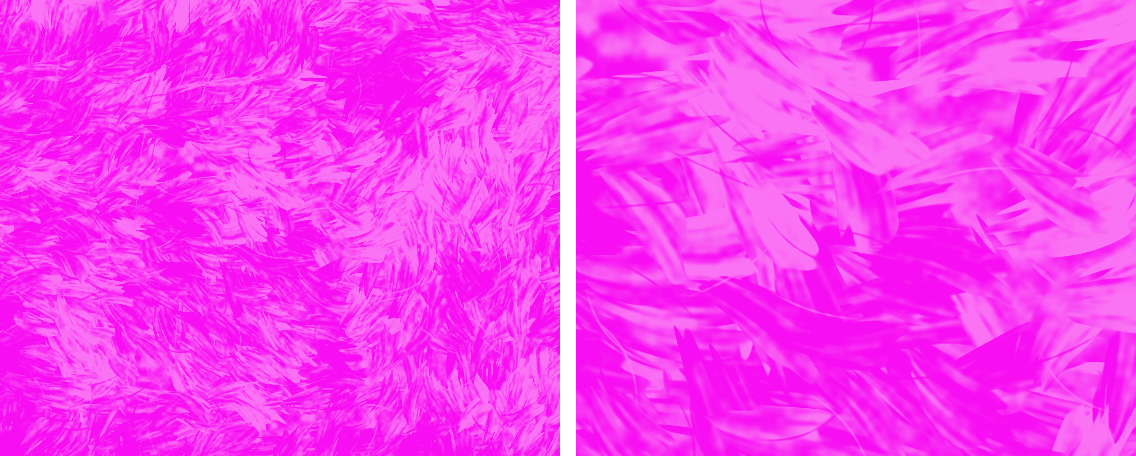
Left: the whole. Right: its middle third, enlarged.
A WebGL 1 fragment shader for this texture:

```glsl
precision highp float;
uniform vec2 u_resolution;

const vec3 DEEP_MAGENTA = vec3(0.97, 0.055, 0.95);
const vec3 PALE_PINK = vec3(0.98, 0.45, 0.955);

const int TUFT_LAYERS = 5;
const float LARGEST_CELL = 0.17;     // in canvas heights
const float CELL_SHRINK = 0.83;
const vec2 TUFT_RADII = vec2(0.82, 0.42);  // along and across, in cells
const float TUFT_BEND = 0.3;
const float TUFT_SPLAY = 0.45;       // fanning of hairs towards the tip
const float TUFT_SPREAD = 1.6;       // random turn, radians

const float FLOW_ANGLE = 0.5;
const float FLOW_SWING = 3.0;
const float FLOW_SCALE = 2.8;

// Noise cells per canvas height, along and across the hair
const vec2 LOCK_FREQ = vec2(17.0, 85.0);
const vec2 HAIR_FREQ = vec2(38.0, 250.0);
const vec2 FRAY_FREQ = vec2(24.0, 170.0);
const float PATCH_FREQ = 10.0;
const float GRAIN_FREQ = 170.0;

const float STREAK_GAIN = 0.85;
const float PATCH_GAIN = 0.55;
const float TUFT_GAIN = 0.2;
const float BROAD_GAIN = 0.22;
const float GRAIN_GAIN = 0.16;

const float STRAND_CELL = 0.055;
const float STRAND_WIDTH = 0.0009;
const float STRAND_SHARE = 0.5;

const float DARK_POINT = 0.27;
const float LIGHT_POINT = 0.84;

float hash(vec2 p) {
  return fract(sin(dot(p, vec2(127.1, 311.7))) * 43758.5453);
}

float noise(vec2 p) {
  vec2 i = floor(p);
  vec2 f = fract(p);
  f = f * f * (3.0 - 2.0 * f);
  return mix(mix(hash(i), hash(i + vec2(1.0, 0.0)), f.x),
             mix(hash(i + vec2(0.0, 1.0)), hash(i + 1.0), f.x), f.y);
}

// Direction in which the fur lies
float flowAngle(vec2 p) {
  return FLOW_ANGLE + FLOW_SWING * (noise(p * FLOW_SCALE + 7.3) - 0.5);
}

// Coordinates along and across a direction
vec2 alongAcross(vec2 d, float angle) {
  float c = cos(angle);
  float s = sin(angle);
  return vec2(c * d.x + s * d.y, c * d.y - s * d.x);
}

// One layer of frayed tufts that break into hairs over the tone below
float paintTufts(float tone, vec2 p, float cell, float layer) {
  vec2 home = floor(p / cell);
  vec2 radii = TUFT_RADII * cell;
  for (int y = -1; y <= 1; y++) {
    for (int x = -1; x <= 1; x++) {
      vec2 id = home + vec2(float(x), float(y));
      vec2 key = id + layer * 37.0;
      vec2 root = (id + vec2(hash(key + 0.3), hash(key + 0.7))) * cell;
      float turn = TUFT_SPREAD * (hash(key + 1.9) - 0.5);
      vec2 q = alongAcross(p - root, flowAngle(root) + turn);
      float bend = TUFT_BEND * (2.0 * hash(key + 2.4) - 1.0);
      q.y += bend * q.x * q.x / radii.x;
      vec2 e = q / radii;
      float body = 1.0 - dot(e, e);
      if (body > 0.0) {
        float seed = hash(key + 3.1);
        q.y /= 1.0 + TUFT_SPLAY * e.x;
        float fray = 0.65 * noise(q * FRAY_FREQ + seed * 33.0)
                   + 0.35 * noise(q * LOCK_FREQ + seed * 71.0);
        float cover = smoothstep(0.0, 0.12, body - 1.1 * fray);
        if (cover > 0.0) {
          float lock = noise(q * LOCK_FREQ + seed * 91.0);
          float hair = noise(q * HAIR_FREQ + seed * 57.0);
          float fur = 0.5 + STREAK_GAIN * (0.5 * lock + 0.5 * hair - 0.5)
                    + PATCH_GAIN * (noise(root * PATCH_FREQ) - 0.5)
                    + TUFT_GAIN * (seed - 0.5) + 0.1 * e.x;
          tone = mix(tone, fur, cover);
        }
      }
    }
  }
  return tone;
}

// Loose curved single hairs, light or dark
float paintStrands(float tone, vec2 p) {
  float pixel = 1.0 / u_resolution.y;
  vec2 home = floor(p / STRAND_CELL);
  for (int y = -1; y <= 1; y++) {
    for (int x = -1; x <= 1; x++) {
      vec2 id = home + vec2(float(x), float(y));
      vec2 root = (id + vec2(hash(id + 5.2), hash(id + 6.8))) * STRAND_CELL;
      float turn = 2.4 * (hash(id + 8.1) - 0.5);
      vec2 q = alongAcross(p - root, flowAngle(root) + turn) / STRAND_CELL;
      float curve = 0.9 * (hash(id + 9.6) - 0.5);
      float across = abs(q.y + curve * q.x * q.x) * STRAND_CELL;
      float taper = 1.0 - smoothstep(0.3, 0.8, abs(q.x));
      float line = 1.0 - smoothstep(0.0, STRAND_WIDTH + pixel, across);
      float present = step(hash(id + 11.3), STRAND_SHARE);
      float shade = mix(0.25, 0.75, step(0.5, hash(id + 12.7)));
      tone = mix(tone, shade, 0.65 * line * taper * present);
    }
  }
  return tone;
}

void main() {
  vec2 p = gl_FragCoord.xy / u_resolution.y;
  float tone = 0.2 + 0.6 * noise(p * 60.0);
  float cell = LARGEST_CELL;
  for (int i = 0; i < TUFT_LAYERS; i++) {
    tone = paintTufts(tone, p, cell, float(i) + 1.0);
    cell *= CELL_SHRINK;
  }
  tone = paintStrands(tone, p);
  // Broad light and shadow, then speckle
  tone += BROAD_GAIN * (noise(p * 6.0 + 3.7) - 0.5);
  tone += GRAIN_GAIN * (noise(p * GRAIN_FREQ) - 0.5);
  float light = smoothstep(DARK_POINT, LIGHT_POINT, tone);
  gl_FragColor = vec4(mix(DEEP_MAGENTA, PALE_PINK, light), 1.0);
}
```
